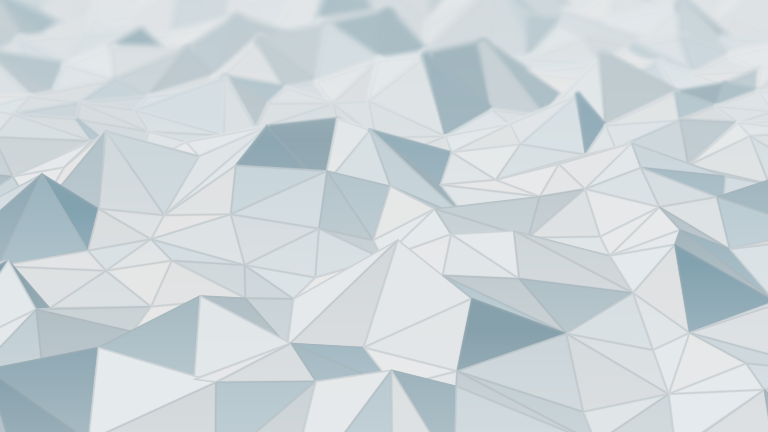
This background is drawn by a WebGL 2 fragment shader. Its source:

```glsl
#version 300 es
precision highp float;
// Pale low-poly terrain of lit triangular facets, softening into the distance.

uniform vec2 u_resolution;
out vec4 fragColor;

const float CELL = 0.21;   // facet width across the ground
const float STEP = 0.06;   // depth between rows

float hash(vec2 cell, float seed) {
    return fract(sin(dot(cell, vec2(127.1, 311.7)) + seed * 74.7) * 43758.5);
}

// Jittered grid vertex: x across, y height, z depth.
vec3 terrainVertex(vec2 cell) {
    vec2 jitter = 0.64 * (vec2(hash(cell, 1.0), hash(cell, 2.0)) - 0.5);
    float peak = hash(cell, 3.0);
    return vec3((cell.x + jitter.x) * CELL,
                0.2 * peak * peak,
                0.8 + (cell.y + jitter.y) * STEP);
}

vec2 project(vec3 v) {
    return vec2(0.89 + v.x / v.z, 2.0 + (v.y - 2.0) / v.z);
}

float cross2(vec2 a, vec2 b) {
    return a.x * b.y - a.y * b.x;
}

float segmentDistance(vec2 p, vec2 a, vec2 b) {
    vec2 ab = b - a;
    return length(p - a - ab * clamp(dot(p - a, ab) / dot(ab, ab), 0.0, 1.0));
}

// Paints one facet over the color behind it.
void drawFacet(inout vec3 color, vec2 p, vec3 va, vec3 vb, vec3 vc, vec2 id, float blur) {
    vec2 a = project(va), b = project(vb), c = project(vc);
    if (cross2(b - a, c - a) <= 0.0) return;   // facing away

    float edge = min(segmentDistance(p, a, b),
                 min(segmentDistance(p, b, c), segmentDistance(p, c, a)));
    bool inside = cross2(b - a, p - a) > 0.0 && cross2(c - b, p - b) > 0.0
               && cross2(a - c, p - c) > 0.0;
    if (!inside && edge > blur) return;

    // Light from the upper left
    vec3 toWorld = vec3(1.0, 1.2, 3.5);
    vec3 normal = normalize(cross((vc - va) * toWorld, (vb - va) * toWorld));
    float light = dot(normal, normalize(vec3(-0.6, 0.75, 0.08)));
    float shade = pow(clamp(1.0 - light, 0.0, 1.0), 1.5);
    shade += 0.1 * (hash(id, 5.0) - 0.5);
    shade *= 1.0 + 1.6 * (p.y - (a.y + b.y + c.y) / 3.0);
    vec3 facet = mix(vec3(0.905, 0.915, 0.92), vec3(0.52, 0.632, 0.68), clamp(shade, 0.0, 1.0));
    facet += vec3(0.012, -0.002, -0.008) * (2.0 * hash(id, 6.0) - 1.0);

    // Fine seams, fading out of focus
    float seam = 1.0 - smoothstep(0.0, 0.0045, edge);
    facet = mix(facet, vec3(0.65, 0.69, 0.71), 0.42 * seam * min(1.0, 0.004 / blur));

    float coverage = inside ? 1.0 : 1.0 - smoothstep(0.0, blur, edge);
    color = mix(color, facet, coverage);
}

void main() {
    vec2 p = gl_FragCoord.xy / u_resolution.y;
    p.x += 0.89 - 0.5 * u_resolution.x / u_resolution.y;
    float defocus = smoothstep(0.45, 1.05, p.y);
    float blur = max(0.0028, 1.0 / u_resolution.y) + 0.03 * defocus * defocus;
    vec3 haze = vec3(0.88, 0.9, 0.908);
    vec3 color = haze;

    // Rows from far to near
    for (int row = 27; row >= 0; row--) {
        float z = 0.8 + float(row) * STEP;
        float nearY = 2.0 - 2.0 / z;
        float farY = 2.0 - 2.0 / (z + STEP);
        if (p.y < nearY - 0.1 / z || p.y > farY + 0.32 / z) continue;
        float column = floor((p.x - 0.89) * z / CELL);

        for (int i = -2; i <= 2; i++) {
            vec2 cell = vec2(column + float(i), float(row));
            vec3 a = terrainVertex(cell);
            vec3 b = terrainVertex(cell + vec2(1, 0));
            vec3 c = terrainVertex(cell + vec2(1, 1));
            vec3 d = terrainVertex(cell + vec2(0, 1));
            vec2 other = cell + 0.5;
            if (hash(cell, 4.0) < 0.5) {
                drawFacet(color, p, a, c, d, cell, blur);
                drawFacet(color, p, a, b, c, other, blur);
            } else {
                drawFacet(color, p, b, c, d, cell, blur);
                drawFacet(color, p, a, b, d, other, blur);
            }
        }
    }

    // Distance haze
    color = mix(color, haze, 0.45 * smoothstep(0.5, 1.1, p.y));
    fragColor = vec4(color, 1.0);
}
```
